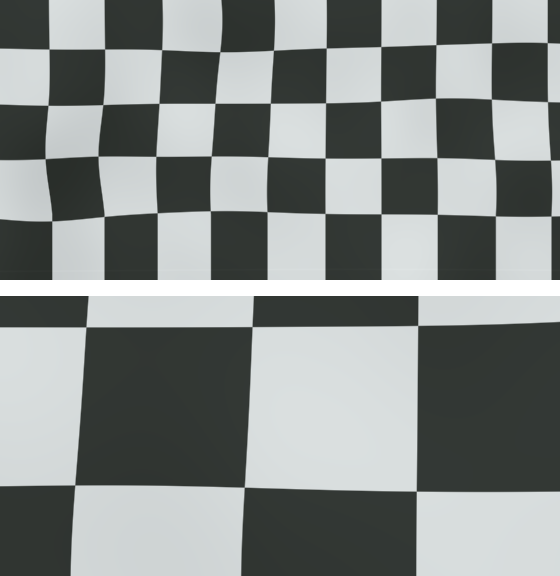
Top: the whole. Bottom: its middle third, enlarged.
Give the GLSL for this pattern, as a Shadertoy shader.

```glsl
#define CELL 0.198
#define ORIGIN vec2(0.1745, 0.2344)
#define DARK_LIT vec3(0.205, 0.225, 0.212)
#define DARK_SHADE vec3(0.160, 0.178, 0.162)
#define PALE_LIT vec3(0.860, 0.880, 0.880)
#define PALE_SHADE vec3(0.765, 0.785, 0.788)
#define FOLD_SCALE vec2(0.8, 1.0)
#define HEM_HEIGHT 0.034
#define HEM_WIDTH 0.0022

// Cloth folds: centre in cells, then the push they give the cloth.
const vec4 FOLDS[8] = vec4[8](
    vec4(3.2, 3.5,  0.130, -0.105),
    vec4(3.2, 0.4, -0.092,  0.066),
    vec4(0.6, 1.0, -0.145,  0.105),
    vec4(0.0, 0.0,  0.105, -0.158),
    vec4(0.4, 2.0,  0.040, -0.080),
    vec4(7.2, 2.2, -0.020,  0.090),
    vec4(8.8, 3.3,  0.000,  0.090),
    vec4(8.6, 0.4,  0.090, -0.053));

vec2 hashGradient(vec2 cell) {
    vec2 h = vec2(dot(cell, vec2(127.1, 311.7)), dot(cell, vec2(269.5, 183.3)));
    return 2.0 * fract(sin(h) * 43758.5) - 1.0;
}

float gradientNoise(vec2 p) {
    vec2 i = floor(p), f = fract(p);
    vec2 u = f * f * f * (f * (f * 6.0 - 15.0) + 10.0);
    vec2 e = vec2(1.0, 0.0);
    float low = mix(dot(hashGradient(i), f),
                    dot(hashGradient(i + e.xy), f - e.xy), u.x);
    float high = mix(dot(hashGradient(i + e.yx), f - e.yx),
                     dot(hashGradient(i + e.xx), f - e.xx), u.x);
    return mix(low, high, u.y);
}

// Returns the cloth displacement in xy and the fold depth in z.
vec3 foldCloth(vec2 q) {
    vec3 total = vec3(0.0);
    for (int i = 0; i < 8; i++) {
        vec2 d = (q - FOLDS[i].xy) * FOLD_SCALE;
        vec2 push = FOLDS[i].zw;
        total += exp(-dot(d, d)) * vec3(push, length(push));
    }
    return total;
}

// Signed distance to the nearest whole number, flipping sign each cell.
vec2 alternate(vec2 q) {
    return 0.5 - abs(mod(q + 0.5, 2.0) - 1.0);
}

void mainImage(out vec4 fragColor, in vec2 fragCoord) {
    vec2 p = fragCoord / iResolution.y;
    vec2 q = (p - ORIGIN) / CELL;
    float pixel = 1.0 / (iResolution.y * CELL);

    // Warped squares; the lowest row runs on into the hem
    vec3 fold = foldCloth(vec2(q.x, max(q.y, 0.0)));
    vec2 cloth = q - fold.xy;
    cloth.y = max(cloth.y, -0.5);
    vec2 side = clamp(alternate(cloth) / (0.7 * pixel), -1.0, 1.0);
    float pale = 0.5 - 0.5 * side.x * side.y;

    // Soft light over the folds
    float ripple = gradientNoise(q * vec2(0.75, 0.6) + 3.7);
    float light = clamp(0.82 - 2.4 * fold.z + 0.45 * ripple, 0.0, 1.0);
    vec3 color = mix(mix(DARK_SHADE, DARK_LIT, light),
                     mix(PALE_SHADE, PALE_LIT, light), pale);

    // Faint hem seam
    float seam = abs(p.y - HEM_HEIGHT - 0.004 * sin(p.x * 2.0 - 1.0));
    color += 0.012 * (1.0 - smoothstep(0.0, HEM_WIDTH + 1.0 / iResolution.y, seam));

    fragColor = vec4(color, 1.0);
}
```
